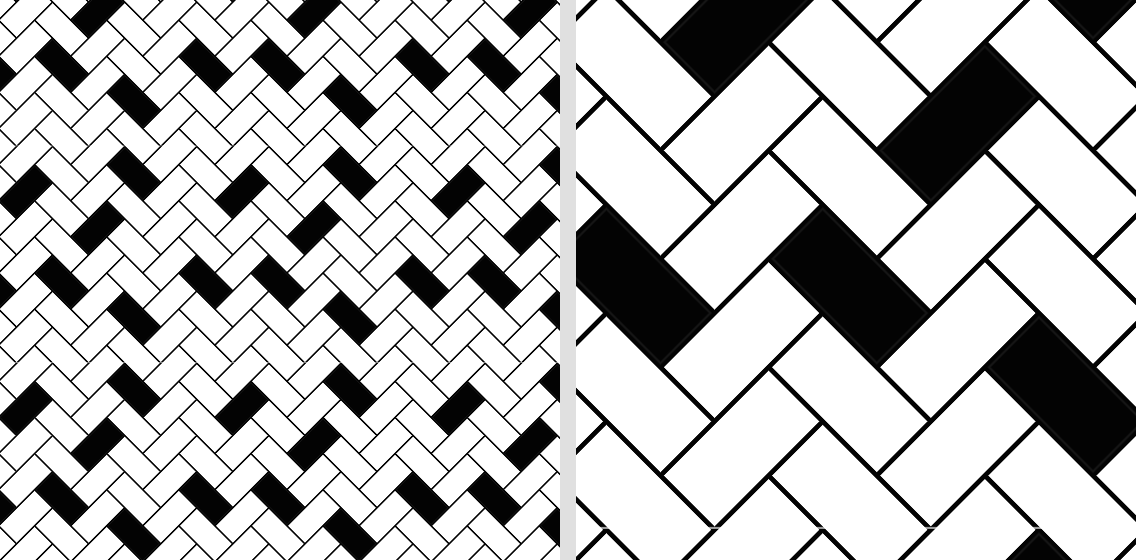
Left, the full canvas; right, a detail of the centre.
Reproduce this pattern procedurally as a three.js fragment shader.

```glsl
// Herringbone of outlined 2:1 bricks laid at 45 degrees, with a few bricks inked black.
// Each pixel finds its brick by comparing box distances on a 4 x 2 lattice;
// the black bricks follow a rule that repeats every 3 columns and 6 rows.
varying vec2 vUv;

const vec2 TILE_SIZE = vec2(0.3862, 0.3870);   // one colour repeat, in canvas units
const vec2 TILE_ORIGIN = vec2(0.0457, 0.2062); // centre of a rising brick
const float TILE_UNITS = 12.0;                 // lattice units per repeat
const vec2 CELL = vec2(4.0, 2.0);              // lattice step between like bricks
const vec2 BRICK_HALF = vec2(1.41421, 0.70711);
const float LINE_HALF = 0.0445;
const float SEAM_Y = 4.535;
const float SEAM_HALF = 0.02;

const vec3 PAPER = vec3(1.0);
const vec3 INK = vec3(0.01);
const vec3 RIM = vec3(0.12);

// Signed distance to a brick whose long side climbs (slope 1) or falls (slope -1).
float brickDistance(vec2 p, float slope) {
  vec2 along = vec2(1.0, slope) * 0.70711;
  vec2 local = vec2(dot(p, along), dot(p, vec2(-along.y, along.x)));
  vec2 d = abs(local) - BRICK_HALF;
  return length(max(d, 0.0)) + min(max(d.x, d.y), 0.0);
}

// 1 for the black bricks of the repeat, 0 for the others.
float isBlack(vec2 cell, float slope) {
  vec2 k = floor(mod(cell + 0.5, vec2(3.0, 6.0)));
  bool rising = k.x < 1.5 && k.x + k.y == 1.0;
  bool falling = k.x == 1.0 ? (k.y == 2.0 || k.y == 4.0) : k.y == 5.0;
  return (slope > 0.0 ? rising : falling) ? 1.0 : 0.0;
}

// Returns distance to the nearest brick (x) and whether it is black (y).
vec2 nearestBrick(vec2 p) {
  vec2 best = vec2(1000.0, 0.0);
  for (int kind = 0; kind < 2; kind++) {
    float slope = 1.0 - 2.0 * float(kind);
    vec2 q = p - float(kind) * vec2(2.0, -1.0);
    vec2 nearCell = floor(q / CELL + 0.5);
    for (int row = -1; row <= 1; row++) {
      vec2 cell = nearCell + vec2(0.0, float(row));
      float d = brickDistance(q - cell * CELL, slope);
      if (d < best.x) best = vec2(d, isBlack(cell, slope));
    }
  }
  return best;
}

// Smoothed coverage of a band of the given half width.
float band(float distanceToCentre, float halfWidth, float blur) {
  return 1.0 - smoothstep(-0.5 * blur, 0.5 * blur, distanceToCentre - halfWidth);
}

void main() {
  vec2 p = (vUv - TILE_ORIGIN) / TILE_SIZE * TILE_UNITS;
  float blur = max(fwidth(p.x), fwidth(p.y));
  vec2 brick = nearestBrick(p);
  float inset = -brick.x;

  // Brick fill, with a faint hairline just inside the black ones
  float rim = 1.0 - smoothstep(0.0, 0.04, abs(inset - LINE_HALF - 0.01));
  vec3 color = mix(PAPER, mix(INK, RIM, 0.7 * rim), brick.y);

  // Outlines
  float line = band(inset, LINE_HALF, blur);
  color = mix(color, INK, line * (1.0 - brick.y));

  // Thin pale seam where the repeats meet
  float seamDistance = abs(mod(p.y - SEAM_Y + 6.0, TILE_UNITS) - 6.0);
  color = mix(color, PAPER, 0.6 * band(seamDistance, SEAM_HALF, blur));

  gl_FragColor = vec4(color, 1.0);
}
```
